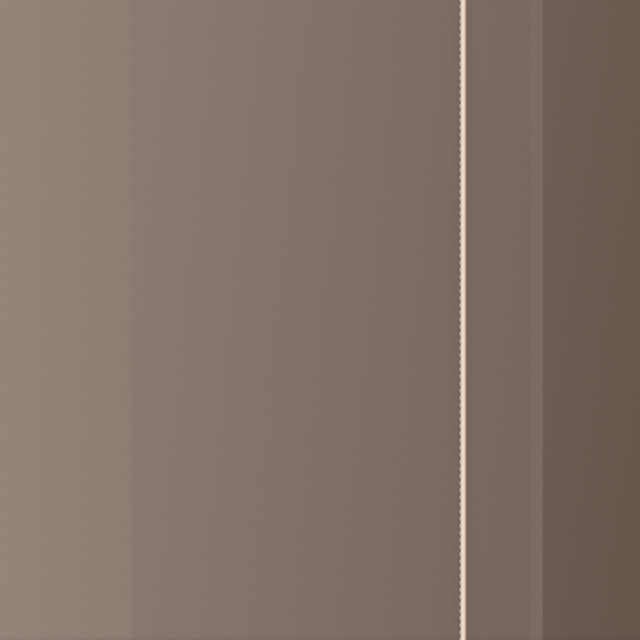
A Shadertoy shader for this background:

```glsl
// Matte taupe wall of upright panels, crossed by one thin, twisted cream cord.
// Each panel is a horizontal colour ramp joined by soft edges; the cord is a
// shaded strip with a beaded left rim, and faint gradient noise adds grain.

#define LEFT_EDGE 0.206
#define CORD_X 0.7240
#define CORD_HALF_WIDTH 0.0050
#define BEVEL_START 0.829
#define BEVEL_END 0.848
#define EDGE_SOFTNESS 0.0012
#define BEAD_COUNT 90.0
#define BEAD_DEPTH 0.0010
#define GRAIN_SCALE 150.0
#define GRAIN_AMOUNT 0.008

vec2 hashGradient(vec2 cell) {
    vec3 p = fract(cell.xyx * vec3(0.1031, 0.1030, 0.0973));
    p += dot(p, p.yzx + 33.33);
    return fract((p.xx + p.yz) * p.zy) * 2.0 - 1.0;
}

float gradientNoise(vec2 p) {
    vec2 cell = floor(p), f = fract(p);
    vec2 blend = f * f * f * (f * (f * 6.0 - 15.0) + 10.0);
    vec2 right = vec2(1.0, 0.0), up = vec2(0.0, 1.0);
    float a = dot(hashGradient(cell), f);
    float b = dot(hashGradient(cell + right), f - right);
    float c = dot(hashGradient(cell + up), f - up);
    float d = dot(hashGradient(cell + 1.0), f - 1.0);
    return mix(mix(a, b, blend.x), mix(c, d, blend.x), blend.y);
}

// 0 left of the edge, 1 right of it
float softEdge(float edge, float x) {
    float w = max(EDGE_SOFTNESS, 0.75 / iResolution.x);
    return smoothstep(edge - w, edge + w, x);
}

// Colour ramp between two positions
vec3 ramp(vec3 from, vec3 to, float start, float end, float x) {
    return mix(from, to, clamp((x - start) / (end - start), 0.0, 1.0));
}

vec3 wallColor(vec2 uv) {
    float x = uv.x;
    vec3 pale = ramp(vec3(0.578, 0.520, 0.478), vec3(0.552, 0.492, 0.452), 0.0, LEFT_EDGE, x);
    // The wide panel fades along a slight diagonal
    float slanted = x - 0.10 * (uv.y - 0.5);
    vec3 wide = ramp(vec3(0.540, 0.475, 0.438), vec3(0.472, 0.403, 0.372), LEFT_EDGE, BEVEL_START, slanted);
    vec3 bevel = vec3(0.488, 0.420, 0.388);
    vec3 dark = ramp(vec3(0.432, 0.362, 0.328), vec3(0.412, 0.342, 0.306), BEVEL_END, 1.0, x);

    vec3 col = mix(pale, wide, softEdge(LEFT_EDGE, x));
    col = mix(col, bevel, softEdge(BEVEL_START, x));
    col = mix(col, dark, softEdge(BEVEL_END, x));

    // Falling light on the dark panel and a thin shade at the foot
    col += 0.020 * (uv.y - 0.5) * softEdge(BEVEL_END, x);
    return col * (1.0 - 0.05 * smoothstep(0.008, 0.0, uv.y));
}

vec3 addCord(vec3 col, vec2 uv) {
    float offset = uv.x - CORD_X;
    float twist = sin(6.28318 * (uv.y * BEAD_COUNT + offset * 60.0));

    // Contact shadow on both sides
    float gap = max(abs(offset) - CORD_HALF_WIDTH, 0.0);
    col *= 1.0 - 0.06 * exp(-gap / 0.006);

    // Cream core turning to tan on the right
    float across = offset / CORD_HALF_WIDTH;
    vec3 cord = mix(vec3(0.80, 0.73, 0.67), vec3(0.92, 0.86, 0.79), smoothstep(-1.0, -0.2, across));
    cord = mix(cord, vec3(0.68, 0.52, 0.42), smoothstep(0.15, 0.9, across));
    cord += 0.035 * twist * smoothstep(0.3, -0.8, across);

    float rim = CORD_X - CORD_HALF_WIDTH + BEAD_DEPTH * twist;
    float cover = softEdge(rim, uv.x) * (1.0 - softEdge(CORD_X + CORD_HALF_WIDTH, uv.x));
    return mix(col, cord, cover);
}

void mainImage(out vec4 fragColor, in vec2 fragCoord) {
    vec2 uv = fragCoord / iResolution.xy;
    vec3 col = wallColor(uv);
    col += GRAIN_AMOUNT * gradientNoise(uv * GRAIN_SCALE);
    col = addCord(col, uv);
    fragColor = vec4(col, 1.0);
}
```
